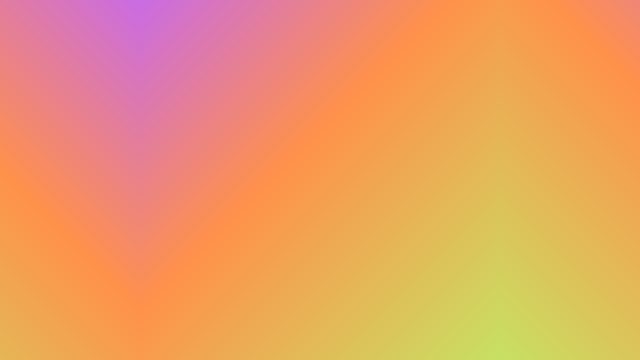
This background is drawn by a Shadertoy shader. Its source:

```glsl
// A folded three-colour gradient: violet through orange to lime.
// A triangle wave across the canvas is added to the depth below the top,
// giving 45 degree colour bands that mirror at two vertical creases.

#define VIOLET vec3(0.79, 0.42, 0.90)
#define ORANGE vec3(1.00, 0.57, 0.29)
#define LIME vec3(0.78, 0.88, 0.39)
#define ORANGE_STOP 0.432   // place of orange along the gradient
#define CREASE_X -0.5       // violet crease, in heights from the centre
#define FOLD_PERIOD 2.0     // distance between like creases, in heights

// Rises from 0 at the violet crease to 1 at the lime crease, then returns.
float triangleFold(float x) {
    float phase = fract((x - CREASE_X) / FOLD_PERIOD);
    return 1.0 - abs(2.0 * phase - 1.0);
}

// Two linear ramps that meet at the orange stop.
vec3 palette(float t) {
    vec3 warm = mix(VIOLET, ORANGE, clamp(t / ORANGE_STOP, 0.0, 1.0));
    float limeAmount = clamp((t - ORANGE_STOP) / (1.0 - ORANGE_STOP), 0.0, 1.0);
    return mix(warm, LIME, limeAmount);
}

void mainImage(out vec4 fragColor, in vec2 fragCoord) {
    // Canvas heights, measured from the centre
    vec2 p = (fragCoord - 0.5 * iResolution.xy) / iResolution.y;

    // Depth and fold share the gradient equally
    float depth = 0.5 - p.y;
    float t = 0.5 * (triangleFold(p.x) + depth);

    fragColor = vec4(palette(t), 1.0);
}
```
